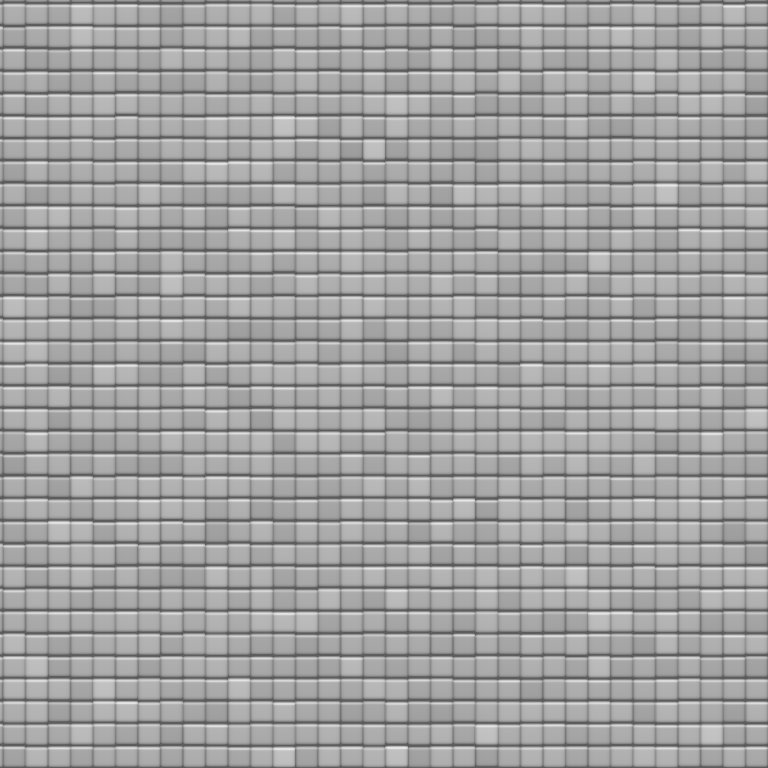
Write a three.js fragment shader that draws this texture map.

```glsl
varying vec2 vUv;

float hash(vec2 cell, float seed) {
  vec3 q = fract(vec3(cell.xyx + seed * 7.31) * vec3(0.1031, 0.1030, 0.0973));
  q += dot(q, q.yzx + 33.33);
  return fract((q.x + q.y) * q.z);
}

float ridge(float distance, float width) {
  float t = distance / width;
  return exp(-t * t);
}

// Bell-shaped spread of tile greys, with a few paler tiles
float tileTone(vec2 tile) {
  float spread = hash(tile, 1.0) + hash(tile, 2.0) - 1.0;
  float pale = smoothstep(0.88, 1.0, hash(tile, 3.0));
  return 0.675 + 0.055 * spread + 0.05 * pale;
}

// Soft upright grooves between columns
float columnGroove(float x, float row) {
  float line = floor(x + 0.5);
  float depth = mix(0.09, 0.15, hash(vec2(line, row), 4.0));
  float d = x - line;
  return depth * ridge(d, 0.055) + 0.035 * ridge(d, 0.14);
}

// Signed distance to the nearest row joint, slightly uneven per column
float rowJoint(float y, float column) {
  float line = floor(y + 0.5);
  float wobble = (hash(vec2(column, line), 5.0) - 0.5) * 0.05;
  return y - line - wobble;
}

void main() {
  const float tilePitch = 15.0 / 512.0;
  const float leftInset = 2.0 / 512.0;
  vec2 p = (vUv - vec2(leftInset, 0.0)) / tilePitch;

  // Tile under this point, following the uneven joint
  float column = floor(p.x);
  float joint = rowJoint(p.y, column);
  float line = floor(p.y + 0.5);
  vec2 tile = vec2(column, line - step(joint, 0.0));
  float height = fract(p.y);

  // Face with a faint fall in light toward its lower edge
  float grey = tileTone(tile) + 0.025 * (height - 0.5);

  // Lit upper rim
  float rim = mix(0.09, 0.20, hash(tile, 6.0));
  grey += rim * ridge(joint + 0.13, 0.055);

  // Grooves and the deep shadow under each row
  grey -= columnGroove(p.x, tile.y);
  float shadow = mix(0.26, 0.34, hash(vec2(column, line), 7.0));
  grey -= shadow * ridge(joint, 0.062);
  grey -= 0.07 * ridge(joint - 0.07, 0.08);

  gl_FragColor = vec4(vec3(clamp(grey, 0.36, 0.9)), 1.0);
}
```
